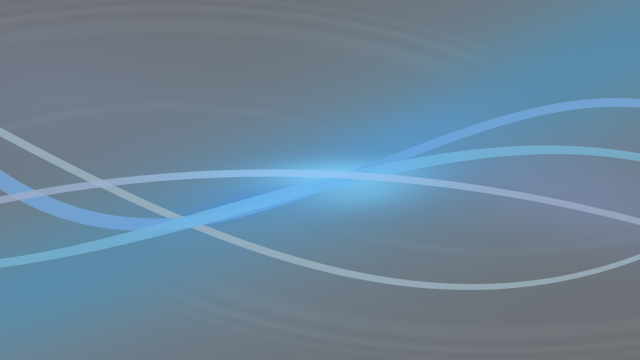
A WebGL 2 fragment shader for this background:

```glsl
#version 300 es
precision highp float;

uniform vec2 u_resolution;
out vec4 outColor;

const vec3 GRAY = vec3(0.425, 0.435, 0.455);
const vec3 STEEL = vec3(0.42, 0.54, 0.62);
const vec3 TEAL = vec3(0.32, 0.55, 0.68);
const vec3 LAVENDER = vec3(0.47, 0.53, 0.65);
const vec3 AZURE = vec3(0.34, 0.60, 0.80);
const vec3 DEEP_BLUE = vec3(0.30, 0.57, 0.87);
const vec3 CORE = vec3(0.50, 0.81, 0.98);
const vec2 FOCUS = vec2(0.52, 0.502);

float hash(float n) {
    return fract(sin(n * 127.1) * 43758.5453);
}

// Soft rotated ellipse
float lobe(vec2 q, vec2 center, vec2 radii, float angle) {
    float c = cos(angle), s = sin(angle);
    vec2 d = mat2(c, -s, s, c) * (q - center) / radii;
    return exp(-dot(d, d));
}

// Cubic through four heights evenly spaced from x = 0 to x = 1
float cubic(vec4 h, float x) {
    float t = 3.0 * x, a = t - 1.0, b = t - 2.0, c = t - 3.0;
    return dot(h, vec4(-a * b * c / 6.0, t * b * c / 2.0, -t * a * c / 2.0, t * a * b / 6.0));
}

// Coverage of a ribbon with half widths at left, middle and right
float ribbon(vec2 uv, vec4 heights, vec3 widths, float aspect, float pixel) {
    float y = cubic(heights, uv.x);
    float slope = (cubic(heights, uv.x + 0.002) - y) / (0.002 * aspect);
    float dist = abs(uv.y - y) * inversesqrt(1.0 + slope * slope);
    float w = mix(widths.x, widths.y, smoothstep(0.0, 0.4, uv.x));
    w = mix(w, widths.z, smoothstep(0.4, 1.0, uv.x));
    return 1.0 - smoothstep(w - pixel, w + pixel, dist);
}

// Faint concentric arcs, mirrored through the focus
float ripples(vec2 q, float across) {
    vec2 m = q * (across < 0.0 ? -1.0 : 1.0);
    float r = length((m + vec2(0.463, 0.174)) * vec2(0.47, 1.0));
    float inner = exp(-pow((r - 0.385) / 0.03, 2.0));
    float outer = exp(-pow((r - 0.63) / 0.06, 2.0));
    float wave = 0.5 + 0.5 * sin(r * 150.0 + 2.0 * sin(r * 37.0));
    return (inner * 0.7 + outer) * wave * smoothstep(0.08, 0.25, abs(across));
}

// Thin rays spreading left and right from the focus
float rays(vec2 q) {
    float sum = 0.0;
    for (int i = 0; i < 6; i++) {
        float n = float(i);
        float angle = mix(0.02, 0.4, hash(n + 1.0));
        float side = mod(n, 2.0) * 2.0 - 1.0;
        vec2 center = side * vec2(cos(angle), sin(angle)) * mix(0.15, 0.35, hash(n + 9.0));
        sum += lobe(q, center, vec2(0.2, 0.014), angle);
    }
    return sum;
}

vec3 backdrop(vec2 q) {
    float across = dot(q, vec2(-0.35, 0.94));
    vec3 col = mix(GRAY, STEEL, 0.85 * exp(-pow(across / 0.36, 2.0)));
    col = mix(col, LAVENDER, 0.4 * lobe(q, vec2(-0.83, 0.24), vec2(0.45, 0.2), 0.0));
    col = mix(col, TEAL, 0.8 * lobe(q, vec2(0.72, 0.32), vec2(0.55, 0.16), 0.42));
    col = mix(col, TEAL, 0.75 * lobe(q, vec2(-0.8, -0.29), vec2(0.55, 0.14), 0.28));
    col = mix(col, LAVENDER, 0.8 * lobe(q, vec2(0.68, -0.05), vec2(0.42, 0.12), -0.2));
    return col + vec3(0.022, 0.027, 0.026) * ripples(q, across);
}

vec3 addGlow(vec3 col, vec2 q) {
    col = mix(col, AZURE, 0.65 * lobe(q, vec2(0.0), vec2(0.48, 0.14), 0.22));
    col = mix(col, AZURE, 0.55 * lobe(q, vec2(0.2, 0.1), vec2(0.28, 0.08), 0.4));
    col = mix(col, DEEP_BLUE, 0.65 * lobe(q, vec2(-0.25, -0.07), vec2(0.21, 0.035), 0.27));
    col = mix(col, AZURE, 0.12 * rays(q));
    col = mix(col, CORE, 0.5 * lobe(q, vec2(0.08, -0.035), vec2(0.17, 0.05), 0.1));
    return mix(col, CORE, 0.85 * lobe(q, vec2(0.0, 0.012), vec2(0.2, 0.04), 0.03));
}

void main() {
    vec2 uv = gl_FragCoord.xy / u_resolution;
    float aspect = u_resolution.x / u_resolution.y;
    float pixel = 0.75 / u_resolution.y;
    vec2 q = (uv - FOCUS) * vec2(aspect, 1.0);
    vec3 col = addGlow(backdrop(q), q);

    // Ribbons take on the light near the focus
    float lit = lobe(q, vec2(-0.08, 0.0), vec2(0.5, 0.25), 0.2);
    float pale = ribbon(uv, vec4(0.634, 0.354, 0.208, 0.287), vec3(0.011, 0.010, 0.007), aspect, pixel);
    float blue = ribbon(uv, vec4(0.502, 0.394, 0.593, 0.713), vec3(0.023, 0.013, 0.012), aspect, pixel);
    float cyan = ribbon(uv, vec4(0.2685, 0.403, 0.551, 0.5625), vec3(0.012, 0.018, 0.011), aspect, pixel);
    float mauve = ribbon(uv, vec4(0.444, 0.516, 0.495, 0.384), vec3(0.010, 0.010, 0.009), aspect, pixel);

    col = mix(col, vec3(0.62, 0.71, 0.76), 0.8 * pale);
    col = mix(col, mix(vec3(0.47, 0.66, 0.86), vec3(0.40, 0.66, 0.91), lit), 0.8 * blue);
    col = mix(col, mix(vec3(0.47, 0.70, 0.81), vec3(0.43, 0.73, 0.95), lit), 0.8 * cyan);
    col = mix(col, mix(vec3(0.62, 0.67, 0.77), vec3(0.58, 0.78, 0.96), lit), 0.8 * mauve);
    outColor = vec4(col, 1.0);
}
```
